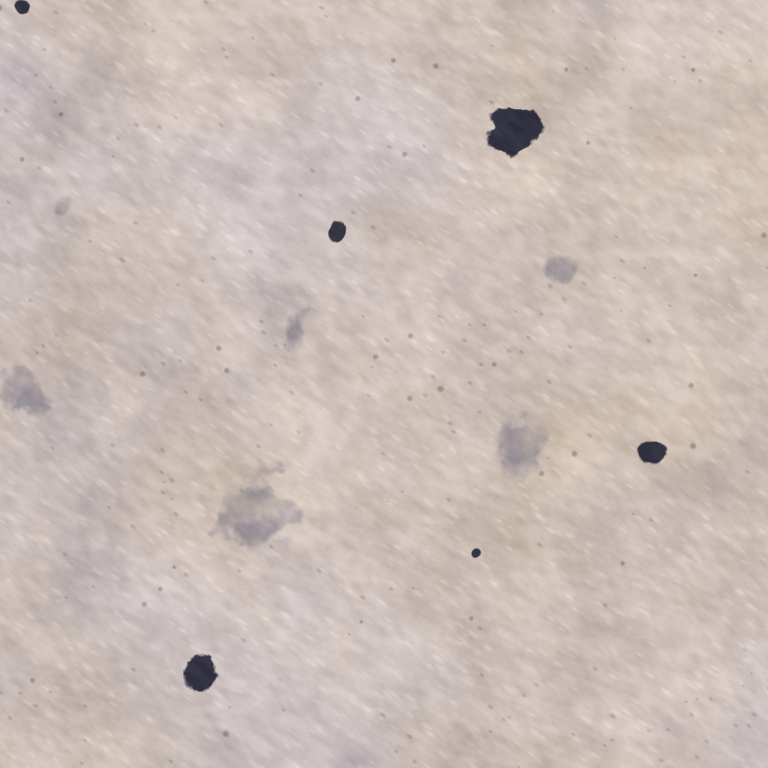
A WebGL 1 fragment shader for this texture:

```glsl
precision highp float;
// Pale weathered stone with slanted grain, grey stains and dark ink spots.

uniform vec2 u_resolution;

const vec3 STONE = vec3(0.806, 0.756, 0.734);
const vec3 WARM_SHIFT = vec3(0.004, -0.006, -0.045);
const vec3 STAIN = vec3(0.575, 0.545, 0.580);
const vec3 INK = vec3(0.185, 0.185, 0.245);
const float GRAIN_ANGLE = 0.6;

float hash(vec2 p) {
  return fract(sin(dot(p, vec2(127.1, 311.7))) * 43758.545);
}

vec2 hash2(vec2 p) {
  return vec2(hash(p), hash(p + 37.3));
}

mat2 rotation(float angle) {
  float c = cos(angle), s = sin(angle);
  return mat2(c, s, -s, c);
}

float valueNoise(vec2 p) {
  vec2 cell = floor(p), f = fract(p);
  f = f * f * (3.0 - 2.0 * f);
  float low = mix(hash(cell), hash(cell + vec2(1.0, 0.0)), f.x);
  float high = mix(hash(cell + vec2(0.0, 1.0)), hash(cell + 1.0), f.x);
  return mix(low, high, f.y);
}

// Layered noise centred on zero
float layers(vec2 p) {
  float sum = 0.0, weight = 0.5;
  for (int i = 0; i < 4; i++) {
    sum += weight * (valueNoise(p) - 0.5);
    p = rotation(0.5) * p * 2.03 + 11.7;
    weight *= 0.5;
  }
  return sum;
}

// Cellular flecks: only a share of the cells holds one
float flecks(vec2 p, float share, float radius) {
  vec2 cell = floor(p);
  float cover = 0.0;
  for (int y = -1; y <= 1; y++) {
    for (int x = -1; x <= 1; x++) {
      vec2 id = cell + vec2(float(x), float(y));
      float present = step(hash(id + 5.1), share);
      float size = radius * mix(0.5, 1.0, hash(id + 9.4));
      float d = length(p - id - hash2(id));
      cover = max(cover, present * (1.0 - smoothstep(0.3 * size, size, d)));
    }
  }
  return cover;
}

// Scattered ragged blobs of shrinking size; ragged is centred on zero
float blobs(vec2 uv, vec2 start, vec2 stride, float radius, float shrink,
            float ragged, float softness) {
  float cover = 0.0;
  for (int i = 0; i < 6; i++) {
    float n = float(i);
    vec2 q = rotation(n * 1.7) * (uv - fract(start + n * stride));
    float d = length(q * vec2(0.92, 1.1)) - radius * (1.0 + ragged);
    float edge = softness * radius + 0.0012;
    cover = max(cover, 1.0 - smoothstep(-edge, edge, d));
    radius *= shrink;
  }
  return cover;
}

void main() {
  vec2 uv = gl_FragCoord.xy / u_resolution;
  vec2 along = rotation(GRAIN_ANGLE) * uv;

  // Stone: broad clouds, mottling and slanted grain
  float cloud = layers(uv * 3.2 + 4.0);
  float mottle = layers(uv * 13.0 + 21.0);
  float grain = layers(along * vec2(48.0, 105.0));
  float tone = 0.06 * cloud + 0.13 * mottle + 0.14 * grain;
  float warmth = 2.6 * layers(uv * 2.6 + 53.0) + 1.2 * layers(uv * 9.0 + 71.0);
  vec3 color = STONE + tone + WARM_SHIFT * clamp(warmth, -0.7, 1.0);

  // Faint cool patches, pale scratches and small dark pits
  float patches = smoothstep(0.07, 0.26, layers(uv * 8.0 + 90.0));
  color -= vec3(0.045, 0.042, 0.028) * patches;
  color += 0.04 * flecks(along * vec2(38.0, 110.0), 0.22, 0.5);
  color -= 0.09 * flecks(along * vec2(52.0, 85.0) + 17.0, 0.05, 0.32);
  color -= 0.16 * flecks(uv * 24.0 + 3.0, 0.05, 0.15);

  // Washed-out grey stains with frayed edges
  float fray = layers(uv * 30.0 + 140.0);
  float stain = blobs(uv, vec2(0.33, 0.33), vec2(0.35, 0.08),
                      0.048, 0.76, 2.2 * fray, 0.22);
  float density = clamp(0.66 + 1.3 * layers(uv * 42.0 + 8.0), 0.25, 0.9);
  color = mix(color, STAIN + 0.5 * tone, stain * density);

  // Crisp ink spots
  float rim = layers(uv * 48.0 + 200.0);
  float ink = blobs(uv, vec2(0.67, 0.83), vec2(0.59, 0.29),
                    0.031, 0.73, 0.9 * rim, 0.035);
  color = mix(color, INK + 0.6 * tone, 0.97 * ink);

  gl_FragColor = vec4(clamp(color, 0.0, 1.0), 1.0);
}
```
